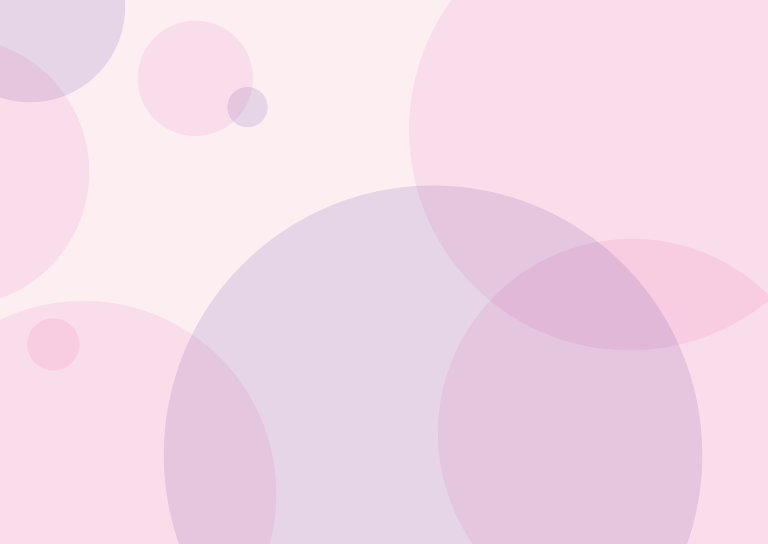
Write a Shadertoy shader that draws this background.

```glsl
#define PAPER      vec3(0.992, 0.933, 0.949)
#define PINK_TINT  vec3(0.990, 0.929, 0.967)
#define LILAC_TINT vec3(0.910, 0.895, 0.955)
#define EDGE_WIDTH 1.2
#define PINK_COUNT 6
#define LILAC_COUNT 3

// Discs as centre and radius, in units of the canvas height
const vec3 pinkDiscs[PINK_COUNT] = vec3[](
    vec3(1.157, 0.761, 0.405),
    vec3(1.162, 0.204, 0.357),
    vec3(-0.083, 0.684, 0.247),
    vec3(0.153, 0.092, 0.355),
    vec3(0.359, 0.856, 0.106),
    vec3(0.098, 0.367, 0.048));

const vec3 lilacDiscs[LILAC_COUNT] = vec3[](
    vec3(0.796, 0.164, 0.495),
    vec3(0.055, 0.987, 0.175),
    vec3(0.455, 0.803, 0.037));

// Smooth coverage of a disc, from 0 outside to 1 inside
float discMask(vec2 point, vec3 disc, float blur) {
    float dist = length(point - disc.xy) - disc.z;
    return 1.0 - smoothstep(-0.5 * blur, 0.5 * blur, dist);
}

void mainImage(out vec4 fragColor, in vec2 fragCoord) {
    vec2 point = fragCoord / iResolution.y;
    float blur = EDGE_WIDTH / iResolution.y;
    vec3 color = PAPER;

    // Translucent discs multiply, so overlaps deepen
    for (int i = 0; i < PINK_COUNT; i++)
        color *= mix(vec3(1.0), PINK_TINT, discMask(point, pinkDiscs[i], blur));

    for (int i = 0; i < LILAC_COUNT; i++)
        color *= mix(vec3(1.0), LILAC_TINT, discMask(point, lilacDiscs[i], blur));

    fragColor = vec4(color, 1.0);
}
```
